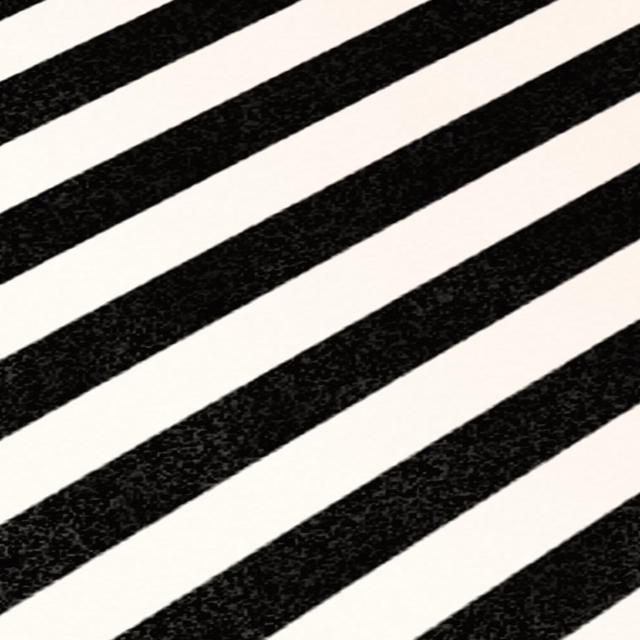
Give the GLSL for this pattern, as a three.js fragment shader.

```glsl
// Slanted black and cream stripes on woven cloth, receding gently in perspective.
varying vec2 vUv;

// Stripe plane: band index = (offset + across * x + down * y) / depth
const float BAND_OFFSET = -0.354;
const vec2 BAND_SLOPE = vec2(4.982, 10.863);
const vec2 DEPTH_SLOPE = vec2(-0.004, 0.271);
const float DEPTH_TWIST = -0.031;
const float EDGE_SOFTNESS = 0.032;   // in band widths
const float EDGE_FRAY = 0.014;

// Cloth
const vec2 THREAD_COUNT = vec2(125.0, 235.0);
const vec2 FLECK_COUNT = vec2(190.0, 250.0);
const float THREAD_TILT = 0.08;
const vec2 PATCH_COUNT = vec2(9.0, 11.0);

const vec3 INK = vec3(0.022, 0.017, 0.014);
const vec3 THREAD = vec3(0.30, 0.285, 0.265);
const vec3 CREAM = vec3(0.995, 0.982, 0.958);
const vec3 BLUSH = vec3(0.992, 0.952, 0.922);

float hash(vec2 cell) {
  vec3 q = fract(cell.xyx * vec3(0.1031, 0.1030, 0.0973));
  q += dot(q, q.yzx + 33.33);
  return fract((q.x + q.y) * q.z);
}

float noise(vec2 p) {
  vec2 cell = floor(p);
  vec2 f = fract(p);
  f = f * f * (3.0 - 2.0 * f);
  return mix(mix(hash(cell), hash(cell + vec2(1.0, 0.0)), f.x),
             mix(hash(cell + vec2(0.0, 1.0)), hash(cell + vec2(1.0, 1.0)), f.x), f.y);
}

// Whole numbers fall on stripe edges; p.y runs downward
float bandIndex(vec2 p) {
  float depth = 1.0 + dot(DEPTH_SLOPE, p) + DEPTH_TWIST * p.x * p.y;
  return (BAND_OFFSET + dot(BAND_SLOPE, p)) / depth;
}

// Signed distance to the nearest edge in band widths, positive in cream
float creamDistance(float band) {
  return 0.5 - 2.0 * abs(fract(0.5 * band + 0.25) - 0.5);
}

void main() {
  vec2 p = vec2(vUv.x, 1.0 - vUv.y);
  vec2 weave = vec2(p.x, p.y + THREAD_TILT * p.x);

  // Fine threads, uneven in patches and stronger toward the near left
  float threads = noise(weave * THREAD_COUNT);
  float flecks = noise(weave * FLECK_COUNT + 37.0);
  float patches = noise(p * PATCH_COUNT + 5.0);
  float nearLeft = smoothstep(-0.6, 0.9, p.y - 0.6 * p.x);
  float wear = (0.35 + 0.65 * patches) * (0.45 + 0.75 * nearLeft);
  float glint = smoothstep(0.35, 1.0, 0.5 * (threads + flecks)) * wear;
  vec3 blackCloth = mix(INK, THREAD, clamp(glint, 0.0, 1.0));

  // Cream warms toward the far right and is faintly mottled
  float warmth = smoothstep(-0.5, 0.8, p.x - p.y) * (0.8 + 0.2 * patches);
  vec3 creamCloth = mix(CREAM, BLUSH, warmth) + 0.012 * (threads - 0.5);

  float fray = EDGE_FRAY * (threads - 0.5);
  float cream = smoothstep(-EDGE_SOFTNESS, EDGE_SOFTNESS, creamDistance(bandIndex(p)) + fray);
  gl_FragColor = vec4(mix(blackCloth, creamCloth, cream), 1.0);
}
```
